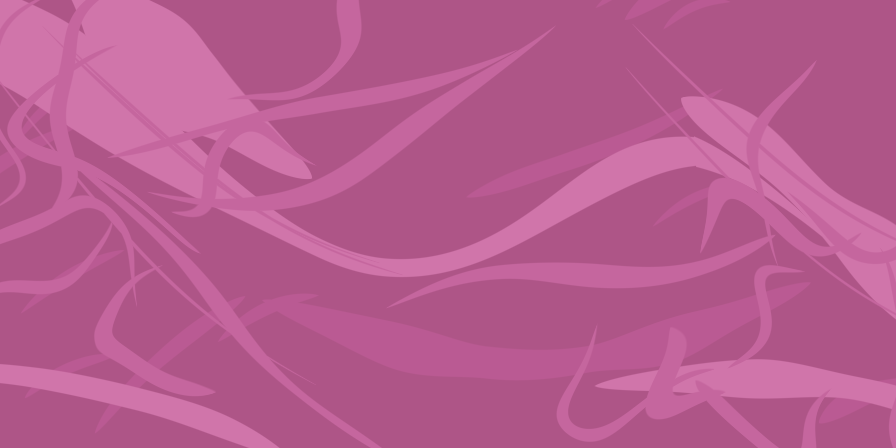
Reproduce this background procedurally as a WebGL 1 fragment shader.

```glsl
precision highp float;
// Flat, marbled ink ribbons in three pink tones over a deep rose ground.
// Each ribbon is a tapered stroke around a bent, waving centre line;
// broad sweeps set the flow, hashed loops scatter bands, curls and hairlines.

uniform vec2 u_resolution;

const vec3 GROUND = vec3(0.682, 0.333, 0.529);
const vec3 FAINT  = vec3(0.730, 0.353, 0.575);
const vec3 MIDDLE = vec3(0.773, 0.400, 0.620);
const vec3 BRIGHT = vec3(0.816, 0.459, 0.667);

const int BAND_COUNT = 11;
const int CURL_COUNT = 16;
const int HAIRLINE_COUNT = 5;
const float SWELL_SCALE = 4.5;   // frequency of thick and thin parts
const float CURL_WARP = 0.045;   // how far curls are pulled aside
const float PI = 3.14159;

float hash(float n) {
  return fract(sin(n * 127.1 + 3.7) * 43758.5453);
}

float hash(vec2 c) {
  return fract(sin(dot(c, vec2(127.1, 311.7))) * 43758.5453);
}

float noise(vec2 p) {
  vec2 c = floor(p), f = fract(p);
  f = f * f * (3.0 - 2.0 * f);
  return mix(mix(hash(c), hash(c + vec2(1.0, 0.0)), f.x),
             mix(hash(c + vec2(0.0, 1.0)), hash(c + vec2(1.0, 1.0)), f.x), f.y);
}

// Coverage from a signed distance, smoothed over about one pixel
float fill(float dist) {
  float edge = 0.8 / u_resolution.y;
  return 1.0 - smoothstep(-edge, edge, dist);
}

// Tapered stroke from a to b, arched by bend and swung by wave
float stroke(vec2 p, vec2 a, vec2 b, float bend, float wave, float halfWidth) {
  float len = length(b - a);
  vec2 dir = (b - a) / len;
  vec2 q = p - a;
  float t = dot(q, dir) / len;
  float arch = 4.0 * t * (1.0 - t);
  float centre = bend * arch + wave * sin(2.0 * PI * t);
  float slope = (4.0 * bend * (1.0 - 2.0 * t) + 2.0 * PI * wave * cos(2.0 * PI * t)) / len;
  float swell = 0.55 + 0.9 * noise(p * SWELL_SCALE + a * 7.0);
  float width = halfWidth * swell * pow(max(arch, 0.0), 0.7);
  float side = abs(dot(q, vec2(-dir.y, dir.x)) - centre) / sqrt(1.0 + slope * slope);
  return fill(max(side - width, max(-t, t - 1.0) * len));
}

// Great wave: falls from upper left, dips at the centre, crests at the right
float greatWave(vec2 p) {
  float left = max(0.85 - p.x, 0.0);
  float right = max(p.x - 1.56, 0.0);
  float phase = PI * (p.x - 0.85) / 0.71;
  float centre = 0.525 - 0.125 * cos(phase) + 0.4 * left * left - 0.35 * right;
  float slope = 0.553 * sin(phase) - 0.8 * left - 0.35 * step(1.56, p.x);
  float crest = (p.x - 1.42) / 0.2;
  float width = 0.02 + 0.075 * (1.0 - smoothstep(0.1, 0.7, p.x)) + 0.02 * exp(-crest * crest);
  width *= 1.0 - smoothstep(1.55, 1.95, p.x);
  return fill(abs(p.y - centre) / sqrt(1.0 + slope * slope) - width);
}

// Broad, almost straight bands rising to the right
float bands(vec2 p) {
  float cover = stroke(p, vec2(0.58, 0.32), vec2(1.8, 0.37), -0.15, 0.01, 0.055);
  cover = max(cover, stroke(p, vec2(1.04, 0.57), vec2(1.62, 0.79), -0.02, 0.01, 0.022));
  for (int i = 0; i < BAND_COUNT; i++) {
    float n = float(i) * 5.0 + 200.0;
    float x = mix(hash(n) * 0.75, 1.25 + hash(n) * 0.75, mod(float(i), 2.0));
    vec2 start = vec2(x - 0.15, hash(n + 1.0));
    float angle = mix(0.3, 0.75, hash(n + 2.0));
    vec2 end = start + mix(0.15, 0.45, hash(n + 3.0)) * vec2(cos(angle), sin(angle));
    cover = max(cover, stroke(p, start, end, 0.02, 0.0, mix(0.008, 0.024, hash(n + 4.0))));
  }
  return cover;
}

// Winding curls gathered toward the left and right
float curls(vec2 p) {
  p += CURL_WARP * sin(p.yx * vec2(9.0, 8.0) + vec2(1.0, 4.0));
  p += 0.35 * CURL_WARP * sin(p.yx * vec2(21.0, 19.0));
  float cover = 0.0;
  for (int i = 0; i < CURL_COUNT; i++) {
    float n = float(i) * 7.0 + 40.0;
    float x = mix(hash(n) * 0.65, 1.2 + hash(n) * 0.8, mod(float(i), 2.0));
    vec2 middle = vec2(x, hash(n + 1.0));
    float angle = PI * hash(n + 2.0);
    vec2 reach = mix(0.13, 0.3, hash(n + 3.0)) * vec2(cos(angle), sin(angle));
    float bend = 0.5 * (hash(n + 4.0) - 0.5);
    float wave = 0.16 * (hash(n + 5.0) - 0.5);
    float width = mix(0.007, 0.021, hash(n + 6.0));
    cover = max(cover, stroke(p, middle - reach, middle + reach, bend, wave, width));
  }
  return cover;
}

// Long thin lines falling to the right
float hairlines(vec2 p) {
  float cover = 0.0;
  for (int i = 0; i < HAIRLINE_COUNT; i++) {
    float n = float(i) * 3.0 + 90.0;
    vec2 start = vec2(1.4 * mod(float(i), 2.0) + 0.3 * hash(n) - 0.1, 0.6 + 0.5 * hash(n + 1.0));
    vec2 end = start + vec2(0.75, -0.5 - 0.25 * hash(n + 2.0));
    cover = max(cover, stroke(p, start, end, -0.06, 0.01, 0.004));
  }
  return cover;
}

void main() {
  vec2 p = gl_FragCoord.xy / u_resolution.y;
  vec2 w = p + 0.012 * sin(p.yx * vec2(11.0, 7.0));

  float bright = greatWave(w);
  bright = max(bright, stroke(w, vec2(0.1, 1.15), vec2(0.7, 0.59), -0.03, 0.0, 0.085));
  bright = max(bright, stroke(w, vec2(1.53, 0.77), vec2(2.15, 0.25), 0.02, 0.01, 0.08));
  bright = max(bright, stroke(w, vec2(-0.2, 0.15), vec2(0.66, -0.05), 0.09, 0.0, 0.035));
  bright = max(bright, stroke(w, vec2(1.34, 0.14), vec2(2.2, 0.04), 0.06, -0.02, 0.033));

  float middle = max(curls(p), hairlines(p));
  middle = max(middle, stroke(w, vec2(0.33, 0.58), vec2(1.23, 0.95), -0.14, -0.04, 0.02));
  middle = max(middle, stroke(w, vec2(0.25, 0.66), vec2(1.15, 0.9), -0.03, 0.01, 0.016));
  middle = max(middle, stroke(w, vec2(0.14, 0.68), vec2(0.9, -0.04), -0.03, 0.02, 0.017));
  middle = max(middle, stroke(w, vec2(0.86, 0.31), vec2(1.72, 0.47), 0.0, 0.05, 0.024));

  vec3 color = mix(GROUND, FAINT, bands(w));
  color = mix(color, BRIGHT, bright);
  color = mix(color, MIDDLE, middle);
  gl_FragColor = vec4(color, 1.0);
}
```
